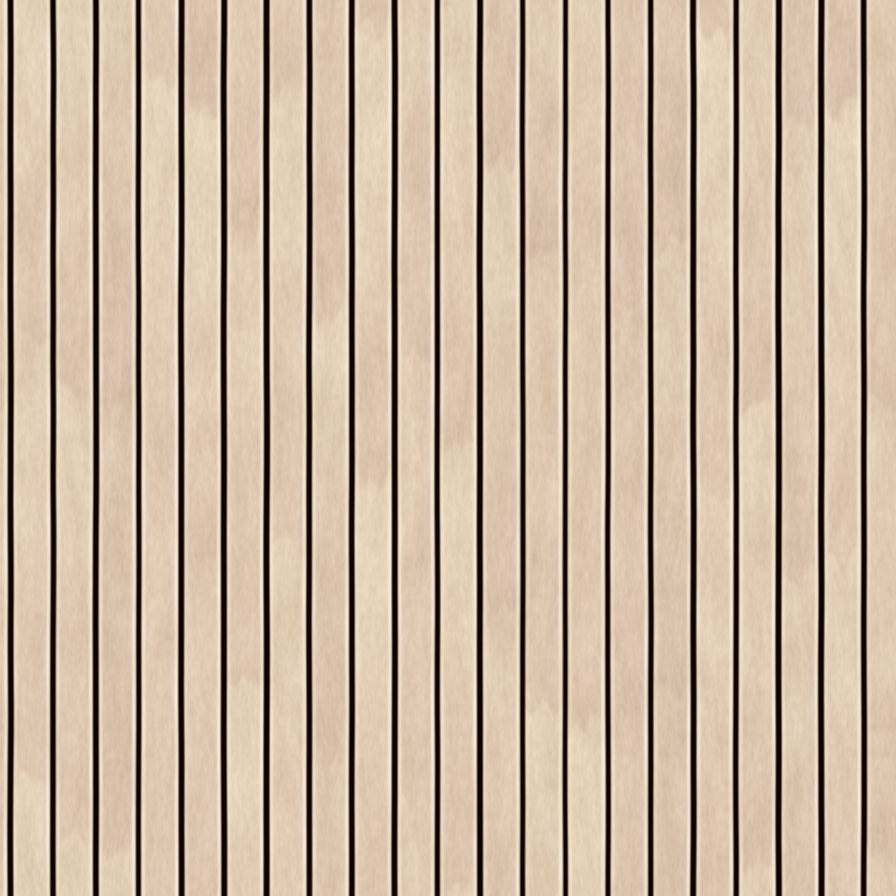
Write a WebGL 2 fragment shader that draws this texture.

```glsl
#version 300 es
precision highp float;
// Narrow vertical slats of pale wood, divided by dark grooves with light bevels.
uniform vec2 u_resolution;
out vec4 fragColor;

const float TAU = 6.2831853;
const float SLATS = 21.0;           // repeats across the canvas
const float PHASE = 0.25;           // first groove, in slat widths
const float BOARDS = 2.0;           // boards end to end in each slat
const float GROOVE_HALF = 0.062;    // half width of a groove, in slat widths
const float GROOVE_SOFT = 0.034;    // softness of its edges
const float BEVEL_POS = 0.122;      // bevel distance from the groove centre
const float BEVEL_WIDTH = 0.040;
const float GRAIN = 0.050;          // contrast of the fine grain
const float FIGURE = 0.045;         // contrast of the broad figure
const vec3 WOOD = vec3(0.868, 0.775, 0.680);
const vec3 WOOD_PALE = vec3(0.895, 0.825, 0.720);
const vec3 WOOD_ROSY = vec3(0.850, 0.752, 0.672);
const vec3 BEVEL = vec3(0.965, 0.920, 0.865);
const vec3 GROOVE = vec3(0.050, 0.010, 0.002);

float hash(vec2 cell) {
  uvec2 q = uvec2(ivec2(cell)) * uvec2(1597334673u, 3812015801u);
  uint n = (q.x ^ q.y) * 1597334673u;
  n = (n ^ (n >> 15)) * 2246822519u;
  n ^= n >> 13;
  return float(n >> 8) / 16777216.0;
}

float cornerSlope(vec2 cell, vec2 offset, float period) {
  float angle = TAU * hash(vec2(cell.x, mod(cell.y, period)));
  return dot(vec2(cos(angle), sin(angle)), offset);
}

// Gradient noise that wraps vertically after a whole number of cells.
float noise(vec2 p, float period) {
  vec2 i = floor(p), f = p - i;
  vec2 w = f * f * f * (f * (f * 6.0 - 15.0) + 10.0);
  vec2 e = vec2(1.0, 0.0);
  float low = mix(cornerSlope(i, f, period), cornerSlope(i + e.xy, f - e.xy, period), w.x);
  float high = mix(cornerSlope(i + e.yx, f - e.yx, period), cornerSlope(i + e.xx, f - e.xx, period), w.x);
  return 1.4 * mix(low, high, w.y);
}

vec3 woodColor(float slat, float across, float y) {
  float seed = slat * 37.0 + 11.0;

  // Each board starts pale at its upper end and turns rosy further down.
  float edge = 0.05 * noise(vec2(across * 3.0 + seed, y * 12.0), 12.0);
  float along = hash(vec2(slat, 3.0)) - y * BOARDS + edge;
  float board = mod(floor(along), BOARDS);
  float down = fract(along);
  float pale = smoothstep(0.0, 0.025, down) * (1.0 - smoothstep(0.1, 1.0, down));
  pale *= mix(0.2, 0.9, hash(vec2(slat, 10.0 + board)));
  float rosy = 0.75 * hash(vec2(slat, 20.0 + board)) * (1.0 - pale);
  vec3 color = mix(mix(WOOD, WOOD_ROSY, rosy), WOOD_PALE, pale);

  // Broad, gently leaning figure.
  float lean = 0.7 * sin(TAU * (2.0 * y + hash(vec2(slat, 5.0))));
  float figure = noise(vec2(across * 3.0 + lean + seed, y * 9.0), 9.0);
  float cloud = noise(vec2(across + seed, y * 16.0 + 0.5), 16.0);
  color += FIGURE * (0.6 * figure + 0.5 * cloud) * vec3(0.8, 1.0, 1.1);

  // Fine flecks, longer than they are wide.
  float fleck = noise(vec2(across * 10.0 + lean + seed, y * 60.0), 60.0);
  float pore = noise(vec2(across * 17.0 + seed, y * 130.0), 130.0);
  color += GRAIN * (0.5 * fleck + 0.4 * pore);
  return color + 0.02 * (hash(vec2(slat, 7.0)) - 0.5);
}

void main() {
  vec2 uv = gl_FragCoord.xy / u_resolution;
  float x = uv.x * SLATS - PHASE;
  float slat = mod(floor(x), SLATS);
  float groove = mod(floor(x + 0.5), SLATS);
  vec3 color = woodColor(slat, fract(x), uv.y);

  // Signed distance to the nearest groove, which wavers slightly.
  float waver = 0.012 * noise(vec2(groove * 5.0 + 0.5, uv.y * 8.0), 8.0);
  float side = x - floor(x + 0.5) + waver;
  float dist = abs(side);

  // Light bevels, stronger on the left of each groove.
  float wear = 0.85 + 0.4 * noise(vec2(groove * 7.0 + 0.3, uv.y * 14.0), 14.0);
  float strength = side < 0.0 ? 0.95 : mix(0.35, 0.8, hash(vec2(groove, 31.0)));
  float offset = (dist - BEVEL_POS) / BEVEL_WIDTH;
  color = mix(color, BEVEL, clamp(strength * wear, 0.0, 1.0) * exp(-offset * offset));

  // Dark grooves of slightly different widths.
  float halfWidth = GROOVE_HALF * mix(0.88, 1.12, hash(vec2(groove, 41.0)));
  float soft = max(GROOVE_SOFT, 0.75 * SLATS / u_resolution.x);
  float dark = 1.0 - smoothstep(halfWidth - soft, halfWidth + soft, dist);
  color = mix(color, GROOVE, dark);

  fragColor = vec4(clamp(color, 0.0, 1.0), 1.0);
}
```
